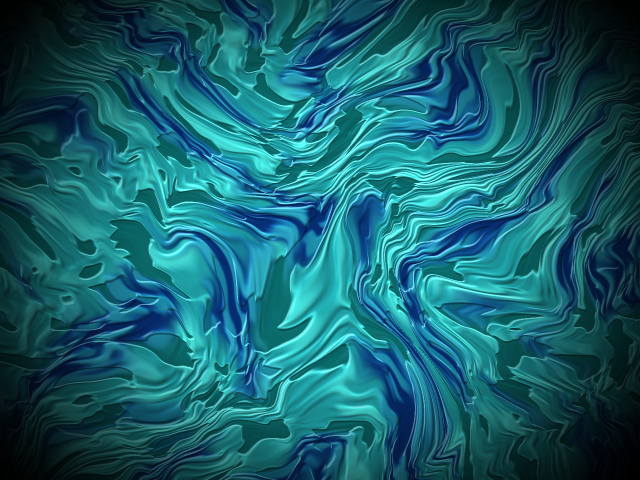
Reproduce this background procedurally as a WebGL 2 fragment shader.

```glsl
#version 300 es
precision highp float;
// Liquid teal and blue marbling: a bent saddle flow carries fine wavy strands,
// smooth dark-green pools with bright rims, and deep blue currents.
// Stretched gradient noise in flow coordinates is embossed, then vignetted.

uniform vec2 u_resolution;
out vec4 fragColor;

#define SADDLE_CENTRE vec2(0.69, 0.33)
#define VORTEX_CENTRE vec2(0.98, 0.68)
#define WARP_AMOUNT 0.20
#define STRAND_DENSITY 50.0
#define POOL_LEVEL 0.61
#define RELIEF 0.0095
#define TEAL vec3(0.12, 0.63, 0.65)
#define AQUA vec3(0.27, 0.87, 0.85)
#define GREEN vec3(0.03, 0.39, 0.39)
#define BLUE vec3(0.08, 0.44, 0.68)
#define NAVY vec3(0.02, 0.15, 0.43)
#define GLINT vec3(0.66, 0.96, 0.96)

// Unit gradient vector for a lattice cell
vec2 cellGradient(vec2 cell) {
    uvec2 n = uvec2(ivec2(cell));
    uint h = n.x * 1597334u ^ n.y * 3812015u;
    h = (h ^ (h >> 15)) * 2246822u;
    h = (h ^ (h >> 13)) * 3266489u;
    h ^= h >> 16;
    float angle = float(h & 65535u) * 6.28318 / 65536.0;
    return vec2(cos(angle), sin(angle));
}

// Gradient noise centred on 0.5
float noise(vec2 p) {
    vec2 i = floor(p), f = p - i;
    vec2 w = f * f * f * (f * (f * 6.0 - 15.0) + 10.0);
    vec2 e = vec2(1.0, 0.0);
    float bottom = mix(dot(cellGradient(i), f),
                       dot(cellGradient(i + e), f - e), w.x);
    float top = mix(dot(cellGradient(i + e.yx), f - e.yx),
                    dot(cellGradient(i + 1.0), f - 1.0), w.x);
    return 0.5 + 0.75 * mix(bottom, top, w.y);
}

mat2 rotation(float a) {
    float c = cos(a), s = sin(a);
    return mat2(c, s, -s, c);
}

// Flow coordinates: x runs along the strands, y across them
vec2 flowCoords(vec2 p) {
    vec2 d = p - VORTEX_CENTRE;
    p = VORTEX_CENTRE + rotation(1.1 * exp(-dot(d, d) / 0.045)) * d;
    float amount = WARP_AMOUNT, frequency = 3.2;
    for (int i = 0; i < 3; i++) {
        vec2 q = rotation(0.7 + float(i)) * p * frequency + float(i) * 17.3;
        p += amount * (vec2(noise(q), noise(q + vec2(41.7, 23.1))) - 0.5);
        amount *= 0.38;
        frequency *= 2.4;
    }
    vec2 z = p - SADDLE_CENTRE;
    float soften = inversesqrt(dot(z, z) + 0.012);
    return vec2(2.0 * z.x * z.y, z.x * z.x - z.y * z.y) * soften
         + vec2(-0.25 * z.y, 0.35 * z.x);
}

// Layers: strand height, blue current, pool level, body tone
vec4 layers(vec2 p) {
    vec2 s = flowCoords(p);
    float fine = 0.62 * noise(s * vec2(9.0, STRAND_DENSITY) + 3.7)
               + 0.38 * noise(s * vec2(14.0, STRAND_DENSITY * 1.7) + 61.3);
    float blue = smoothstep(0.48, 0.66, noise(s * vec2(3.0, 8.5) + 11.9)
                                      + 0.35 * (fine - 0.5));
    float combed = smoothstep(0.30, 0.56, noise(s * vec2(3.4, 5.5) + 29.4));
    float strand = mix(0.5, smoothstep(0.30, 0.70, fine),
                       max(0.25 + 0.75 * combed, 0.85 * blue));
    float pool = noise(s * vec2(7.0, 13.0) + 83.2)
               + 0.5 * (noise(s * vec2(17.0, 28.0) + 7.1) - 0.5)
               + 0.12 * (strand - 0.5);
    float tone = noise(s * vec2(7.5, 18.0) + 47.6);
    return vec4(strand, blue, pool, tone);
}

float poolMask(float pool) {
    return smoothstep(POOL_LEVEL - 0.02, POOL_LEVEL + 0.04, pool);
}

float surfaceHeight(vec4 layer) {
    float pool = poolMask(layer.z);
    return layer.x * (1.0 - 0.75 * pool) - 0.4 * pool + 0.6 * layer.w;
}

vec3 marble(vec2 p) {
    vec4 layer = layers(p);
    float strand = layer.x, blue = layer.y;

    // Body, pools and their rims
    float pool = poolMask(layer.z) * (1.0 - 0.6 * blue);
    vec3 color = mix(TEAL, AQUA, smoothstep(0.44, 0.80, layer.w + 0.5 * (strand - 0.5)));
    color = mix(color, GREEN, 0.92 * pool);
    float rim = 1.0 - smoothstep(0.0, 0.04, abs(layer.z - POOL_LEVEL + 0.02));
    color = mix(color, AQUA * 1.08, 0.55 * rim * (1.0 - 0.6 * blue));

    // Blue currents, darkest between strands
    vec3 current = mix(NAVY, BLUE, smoothstep(0.15, 0.75, strand));
    color = mix(color, current, blue * (0.94 - 0.45 * smoothstep(0.5, 0.9, strand)));

    // Embossed light from the upper left
    vec2 e = vec2(0.0018, 0.0);
    float h = surfaceHeight(layer);
    vec2 slope = vec2(surfaceHeight(layers(p + e)) - h,
                      surfaceHeight(layers(p + e.yx)) - h) / e.x;
    float light = RELIEF * dot(slope, vec2(0.6, -0.8));
    color *= 1.0 + 0.36 * clamp(light, -1.0, 1.0);
    return mix(color, GLINT, 0.55 * smoothstep(0.45, 1.2, light));
}

void main() {
    // Four samples per pixel
    vec3 color = vec3(0.0);
    for (int i = 0; i < 4; i++) {
        vec2 offset = vec2(i & 1, i >> 1) * 0.5 - 0.25;
        color += 0.25 * marble((gl_FragCoord.xy + offset) / u_resolution.y);
    }
    // Dark corners
    vec2 centred = gl_FragCoord.xy / u_resolution - 0.5;
    float vignette = 1.0 - smoothstep(0.42, 1.34, length(centred * vec2(2.0, 1.75)));
    fragColor = vec4(color * vignette, 1.0);
}
```
